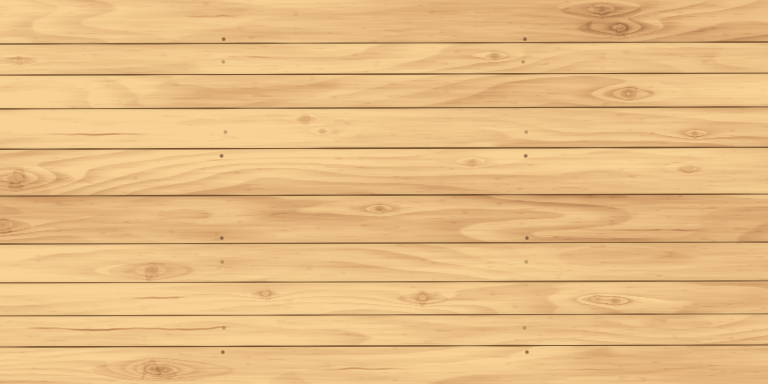
A Shadertoy shader for this texture:

```glsl
// Ten horizontal pale pine boards with flowing grain, knots, cracks, brown seams and two nail columns.

// Palette, from lightest wood to deepest gap
const vec3 PALE_WOOD = vec3(0.975, 0.82, 0.58);
const vec3 TAN_WOOD  = vec3(0.82, 0.615, 0.41);
const vec3 DARK_WOOD = vec3(0.58, 0.41, 0.245);
const vec3 GAP       = vec3(0.43, 0.29, 0.165);
const vec3 NAIL      = vec3(0.42, 0.30, 0.19);

// Layout; lengths are in canvas heights
const int SEAM_COUNT = 9;
const float SEAMS[9] = float[9](0.099, 0.180, 0.266, 0.367, 0.492, 0.614, 0.719, 0.807, 0.888);
const float BOARD_TONE[10] = float[10](0.16, 0.19, 0.15, 0.12, 0.28, 0.18, 0.12, 0.18, 0.11, 0.21);
const float SEAM_TILT = 0.0026;
const float SEAM_HALF_WIDTH = 0.0017;
const int NAIL_ROWS = 8;
const float NAIL_Y[8] = float[8](0.083, 0.146, 0.318, 0.380, 0.594, 0.656, 0.839, 0.898);
const vec2 NAIL_X = vec2(0.583, 1.367);
const float NAIL_RADIUS = 0.0045;

// Wood character
const float BASE_SHIFT = -0.11;
const float RING_DENSITY = 20.0;
const float RING_WANDER = 7.0;
const float RING_DARKNESS = 0.20;
const float FIBRE_DARKNESS = 0.10;
const float STAIN_DARKNESS = 0.42;
const float FLAME_DARKNESS = 0.12;
const float TAIL_CONTRAST = 0.55;
const float KNOT_SPACING = 0.40;
const float KNOT_CHANCE = 0.48;

float hash(vec2 p) {
    vec3 q = fract(vec3(p.xyx) * 0.1031);
    q += dot(q, q.yzx + 33.33);
    return fract((q.x + q.y) * q.z);
}

float noise(vec2 p) {
    vec2 i = floor(p), f = fract(p);
    f = f * f * (3.0 - 2.0 * f);
    return mix(mix(hash(i), hash(i + vec2(1, 0)), f.x),
               mix(hash(i + vec2(0, 1)), hash(i + vec2(1, 1)), f.x), f.y);
}

float fbm(vec2 p) {
    float sum = 0.0, gain = 0.53;
    for (int i = 0; i < 4; i++) {
        sum += gain * noise(p);
        p = p * 2.03 + 17.1;
        gain *= 0.5;
    }
    return sum;
}

// Knots of one board: x = pointed swelling of the grain, y = dark core
vec2 knots(vec2 p, float board, float low, float high) {
    vec2 total = vec2(0.0);
    float cell = floor(p.x / KNOT_SPACING);
    vec2 warp = vec2(noise(p * 70.0), noise(p * 70.0 + 40.0)) - 0.5;
    for (int i = -1; i <= 1; i++) {
        vec2 key = vec2(cell + float(i) + 11.0, board * 7.0 + 5.0);
        float present = step(hash(key), KNOT_CHANCE);
        float big = pow(hash(key + 31.7), 2.0);
        float size = mix(0.008, 0.020, big);
        vec2 center = vec2((cell + float(i) + hash(key + 57.3)) * KNOT_SPACING,
                           mix(low, high, 0.25 + 0.5 * hash(key + 83.9)));
        vec2 d = p - center;
        vec2 swell = d / (size * vec2(6.0, 1.4));
        float r = length((d + 1.2 * size * warp) / (size * vec2(1.0, 0.75)));
        float core = exp(-r * r) * 0.6 + 0.5 * exp(-12.0 * (r - 1.1) * (r - 1.1));
        total += present * vec2(exp(-abs(swell.x) - swell.y * swell.y) * mix(0.5, 1.0, big),
                                core * mix(0.5, 1.0, big));
    }
    return total;
}

// Darkness of the wood: 0 is pale, 1 is darkest
float woodDarkness(vec2 p, int board, float low, float high) {
    float id = float(board);
    vec2 q = p + vec2(id * 7.3, id * 3.1);
    vec2 knot = knots(p, id, low, high);

    // Growth rings: thin continuous contours of a smooth stretched field
    float field = 0.75 * noise(vec2(q.x * 1.1, q.y * 8.0))
                + 0.25 * noise(vec2(q.x * 3.2, q.y * 19.0) + 5.0);
    float phase = p.y * RING_DENSITY + RING_WANDER * field + 3.5 * knot.x;
    phase += 0.12 * noise(vec2(q.x * 18.0, q.y * 60.0));
    float saw = fract(phase);
    float ring = smoothstep(0.2, 0.88, saw) * (1.0 - smoothstep(0.90, 1.0, saw));
    float ringMask = smoothstep(0.3, 0.7, fbm(vec2(q.x * 2.0, q.y * 6.0) + 60.0));

    // Flames: tan islands with crisp tapering outlines
    float flame = smoothstep(0.30, 0.33, knot.x + 0.25 * (field - 0.5));
    flame += 0.7 * smoothstep(0.70, 0.72, field);

    // Broad stains, long fibres and short pores
    float stain = 0.65 * noise(vec2(q.x * 1.6, q.y * 11.0) + 23.0)
                + 0.35 * noise(vec2(q.x * 2.5, q.y * 38.0) + 71.0) - 0.5;
    float fibre = noise(vec2(q.x * 4.0, q.y * 140.0)) + noise(vec2(q.x * 16.0, q.y * 240.0)) - 1.0;
    float pore = smoothstep(0.80, 0.98, noise(vec2(q.x * 34.0, q.y * 200.0)));

    // One broken crack that wanders along the board
    float crackY = mix(low, high, 0.25 + 0.5 * hash(vec2(id, 91.0)));
    crackY += 0.014 * (fbm(vec2(q.x * 9.0, id)) - 0.5);
    float crackMask = smoothstep(0.74, 0.92, noise(vec2(q.x * 3.2, id * 9.0 + 4.0)));
    crackMask *= 0.4 + 0.9 * noise(vec2(q.x * 32.0, id));
    float crack = crackMask * (1.0 - smoothstep(0.0005, 0.004, abs(p.y - crackY)));

    float dark = BOARD_TONE[board] + BASE_SHIFT + 0.08 * smoothstep(0.6, 2.0, p.x);
    dark += STAIN_DARKNESS * stain + FIBRE_DARKNESS * fibre + 0.10 * pore;
    dark += RING_DARKNESS * ring * (0.2 + 0.8 * ringMask + 0.5 * knot.x);
    dark += FLAME_DARKNESS * flame;
    dark = max(dark, 0.0);
    dark *= 0.85 + TAIL_CONTRAST * min(dark, 0.6);
    return dark + 0.32 * knot.y + 0.45 * crack;
}

void mainImage(out vec4 fragColor, in vec2 fragCoord) {
    float pixel = 1.0 / iResolution.y;
    vec2 uv = fragCoord * pixel;
    vec2 p = vec2(uv.x, uv.y - SEAM_TILT * (uv.x - 1.0));

    // Find the board and its nearest seam
    int board = 0;
    float low = 0.0, high = 1.0, seamDist = 1.0, seamId = 0.0;
    for (int i = 0; i < SEAM_COUNT; i++) {
        float d = p.y - SEAMS[i];
        if (d > 0.0) { board = i + 1; low = SEAMS[i]; }
        else high = min(high, SEAMS[i]);
        if (abs(d) < seamDist) { seamDist = abs(d); seamId = float(i); }
    }

    // Wood colour
    float dark = clamp(woodDarkness(p, board, low, high), 0.0, 1.0);
    vec3 color = mix(PALE_WOOD, TAN_WOOD, min(dark * 2.0, 1.0));
    color = mix(color, DARK_WOOD, max(dark * 2.0 - 1.0, 0.0));

    // Seams: pixel coverage of an uneven line with a soft shaded edge
    float wear = noise(vec2(p.x * 9.0, seamId * 13.0));
    float width = SEAM_HALF_WIDTH * (0.6 + 0.7 * wear);
    float seam = min(seamDist + 0.5 * pixel, width) - max(seamDist - 0.5 * pixel, -width);
    seam = clamp(seam / pixel, 0.0, 1.0);
    color *= 1.0 - 0.09 * exp(-seamDist / 0.004);
    color = mix(color, GAP, seam * (0.7 + 0.3 * hash(vec2(seamId, 3.0))));

    // Nails: the rows near a seam are darker than the others
    for (int i = 0; i < NAIL_ROWS; i++) {
        float strength = ((i + 1) & 2) == 0 ? 0.75 : 0.4;
        for (int j = 0; j < 2; j++) {
            float jitter = 0.012 * (hash(vec2(i, j + 5)) - 0.5);
            float r = length(uv - vec2(NAIL_X[j] + jitter, NAIL_Y[i]));
            float head = 1.0 - smoothstep(-pixel, pixel, r - NAIL_RADIUS);
            color = mix(color, NAIL, head * strength);
        }
    }
    fragColor = vec4(color, 1.0);
}
```
